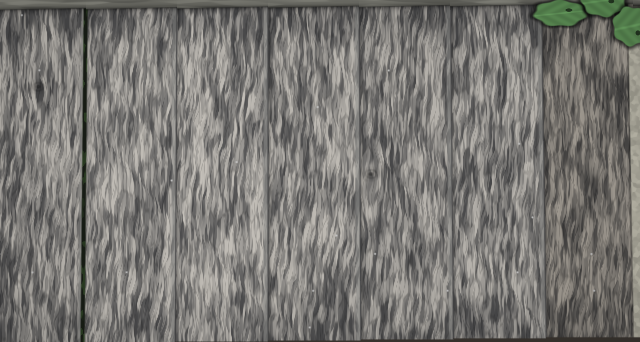
Reproduce this texture procedurally as a WebGL 1 fragment shader.

```glsl
precision highp float;
// Weathered grey timber planks, seven across, with seams, knots and a few leaves.
uniform vec2 u_resolution;

#define ACROSS 6.96      // plank pitches over the canvas width
#define TALL 3.725       // canvas height in plank pitches
#define SHIFT 0.085      // part of the first plank cut off at the left
#define TAPER 0.017      // widening towards the bottom
#define LAST_EDGE 6.945  // right end of the last plank
#define SEAM 0.006       // half width of a closed seam
#define GAP 0.022        // half width of the open first seam
#define FIBRES 29.0      // fibre cells across a plank
#define WAVE 0.009       // sideways ripple of the grain
#define LEAN 0.04        // slant of the grain
#define END_WEAR 0.2     // darkening at the plank ends

const vec3 DARK_WOOD = vec3(0.27, 0.27, 0.275);
const vec3 PALE_WOOD = vec3(0.705, 0.69, 0.665);
const vec3 GAP_BLACK = vec3(0.09, 0.11, 0.08);
const vec3 MOSS = vec3(0.16, 0.23, 0.13);
const vec3 CONCRETE = vec3(0.65, 0.64, 0.59);
const vec3 LEAF = vec3(0.36, 0.55, 0.33);

vec2 hash2(vec2 p) {
  return fract(sin(vec2(dot(p, vec2(127.1, 311.7)), dot(p, vec2(269.5, 183.3)))) * 43758.55);
}

// Cellular noise: x = blended cell tone, y = distance to the cell border
vec2 cells(vec2 p) {
  float near = 9.0, next = 9.0, sum = 0.0, weight = 0.0;
  for (int j = -1; j <= 1; j++) {
    for (int i = -1; i <= 1; i++) {
      vec2 c = floor(p) + vec2(float(i), float(j));
      vec2 h = hash2(c);
      vec2 d = c + h - p;
      float d2 = dot(d, d);
      float w = exp(-8.0 * d2);
      sum += w * fract(h.x * 7.3 + h.y * 5.1);
      weight += w;
      next = min(next, max(near, d2));
      near = min(near, d2);
    }
  }
  return vec2(sum / weight, sqrt(next) - sqrt(near));
}

// Sideways push of the grain around a knot
float knotBend(vec2 d) {
  return 0.55 * d.x * exp(-dot(d * d, vec2(45.0, 18.0)));
}

float knotShade(vec2 d) {
  float r = length(d * vec2(1.0, 1.3));
  return smoothstep(0.13, 0.0, r) * (0.3 + 0.08 * sin(r * 130.0));
}

vec3 plankColor(vec2 q, float id) {
  vec2 knotA = q - vec2(0.49, 2.78);
  vec2 knotB = q - vec2(4.12, 1.83);

  // Wavy grain, different on each plank
  float x = q.x - knotBend(knotA) - knotBend(knotB);
  x += 0.03 * sin(q.y * 1.9 + id * 2.4) - LEAN * q.y;
  x += WAVE * sin(q.y * 8.0 + x * 9.0 + id * 4.1);
  x += 0.6 * WAVE * sin(q.y * 19.0 + x * 23.0 + id);
  vec2 g = vec2(x + id * 3.7, q.y + id * 5.3);

  vec2 fibre = cells(g * vec2(FIBRES, 3.6));
  vec2 fine = cells(g * vec2(FIBRES * 1.6, 7.0) + 31.0);
  float blotch = cells(g * vec2(6.0, 2.2) + 57.0).x;

  // Pale flakes over dark wood, darker towards both ends
  float ends = smoothstep(0.7, 0.0, TALL - q.y) + 0.6 * smoothstep(0.7, 0.0, q.y);
  float tone = 0.42 * fibre.x + 0.42 * fine.x + 0.26 * (blotch - 0.5) - END_WEAR * ends;
  vec3 col = mix(DARK_WOOD, PALE_WOOD, smoothstep(-0.05, 0.78, tone));
  col *= mix(0.86, 1.0, smoothstep(0.0, 0.25, fibre.y));
  col *= 1.0 - knotShade(knotA) - knotShade(knotB);

  // Tint of each plank; the last is darker and browner
  col *= 0.98 + 0.08 * hash2(vec2(id, 4.0)).x;
  return col * mix(vec3(1.0), vec3(0.88, 0.865, 0.845), step(5.5, id));
}

// Lobed leaves in the top right corner
vec3 addLeaves(vec3 col, vec2 q, float px) {
  for (int i = 0; i < 3; i++) {
    float n = float(i);
    vec2 center = vec2(6.2 + 0.57 * n - 0.09 * n * n, 3.58 + 0.35 * n - 0.21 * n * n);
    vec2 size = vec2(0.28 - 0.04 * n, 0.14 + 0.035 * n);
    vec2 d = (q - center) / size;
    float r = length(d) + 0.06 * sin(atan(d.y, d.x) * 7.0 + n * 2.0) - 1.0;
    float soft = px / size.y;
    float vein = smoothstep(0.12, 0.0, abs(d.y - 0.2 * d.x));
    float ribs = 0.5 + 0.5 * sin(9.0 * (d.x - abs(d.y)));
    float hole = smoothstep(0.16, 0.1, length(d - vec2(0.35, 0.25 - 0.3 * n)));
    vec3 green = LEAF * (0.88 + 0.1 * ribs + 0.15 * vein);
    col *= 1.0 - 0.6 * smoothstep(0.3, 0.0, r);
    col = mix(col, green * (1.0 - 0.6 * hole), smoothstep(soft, -soft, r));
  }
  return col;
}

void main() {
  vec2 uv = gl_FragCoord.xy / u_resolution;
  float px = ACROSS / u_resolution.x;
  vec2 q = uv * vec2(ACROSS, TALL);
  q.x += SHIFT + ACROSS * (uv.x - 0.42) * TAPER * (uv.y - 0.5);
  float id = min(floor(q.x), 6.0);
  vec3 col = plankColor(q, id);

  // Seams: worn pale edge on the left, soft shadow on the right
  float seamId = floor(q.x + 0.5);
  float s = q.x - seamId;
  float halfWidth = seamId < 1.5 ? GAP : SEAM;
  float edge = smoothstep(-0.06, -0.035, s) * step(s, 0.0);
  col = mix(col, vec3(0.53, 0.53, 0.52), 0.55 * edge);
  col *= 1.0 - 0.22 * smoothstep(0.06, 0.0, s) * step(0.0, s);
  vec3 gapColor = mix(GAP_BLACK, MOSS, smoothstep(0.55, 0.8, cells(q * vec2(30.0, 12.0)).x));
  gapColor = mix(DARK_WOOD, gapColor, step(seamId, 1.5));
  col = mix(col, gapColor, smoothstep(halfWidth + px, halfWidth - px, abs(s)));

  // Sparse pale specks
  vec2 spot = q * 5.0;
  vec2 h = hash2(floor(spot) + 9.0);
  float speck = length(fract(spot) - 0.2 - 0.6 * h) / 5.0;
  col = mix(col, vec3(0.74), step(0.98, h.y) * smoothstep(0.01 + px, 0.01 - px, speck));

  // Concrete strip, cross beam at the top and shadow at the foot
  float grit = cells(q * 22.0).x;
  float side = q.x - LAST_EDGE;
  col *= 1.0 - 0.35 * smoothstep(-0.03, 0.0, side);
  col = mix(col, CONCRETE * (0.9 + 0.2 * grit), smoothstep(-px, px, side));
  float top = q.y - (TALL - 0.11 + 0.008 * id + 0.02 * fract(q.x));
  float beamGrain = cells(q * vec2(3.0, 28.0)).x;
  col = mix(col, vec3(0.46, 0.46, 0.43) * (0.8 + 0.4 * beamGrain), smoothstep(-px, px, top));
  col *= 1.0 - 0.5 * exp(-abs(top) * 45.0);
  float foot = 0.012 * id - 0.02 - q.y;
  col = mix(col, vec3(0.22, 0.2, 0.18), smoothstep(-px, px, foot));

  col = addLeaves(col, q, px);
  vec2 v = uv - 0.5;
  gl_FragColor = vec4(col * (1.05 - 0.3 * dot(v, v)), 1.0);
}
```
